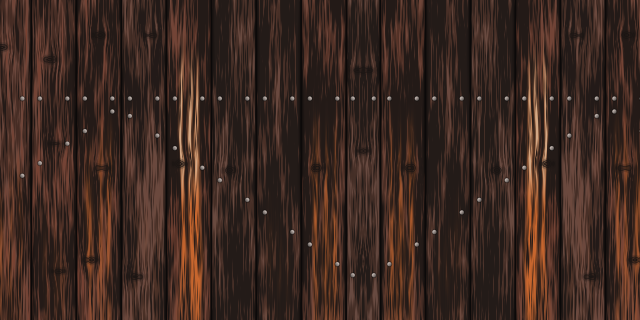
Give the GLSL for this texture, as a Shadertoy shader.

```glsl
const float MIRROR_X = 1.1354;      // symmetry axis, in canvas heights
const float CENTRE_HALF = 0.0534;   // half width of the middle plank
const float PITCH = 0.1406;         // width of the other planks
const float SEAM_HALF = 0.0030;
const float NAIL_RADIUS = 0.0066;
const float NAIL_ROW_Y = 0.692;
const float ZIGZAG_PEAK_X = 0.767;  // highest point of the slanted nail line
const float ZIGZAG_PEAK_Y = 0.664;
const float ZIGZAG_SLOPE = 0.714;
const float KNOT_ROWS = 3.0;
const float KNOT_CHANCE = 0.55;
const float STREAK_WIDTH = 0.0105;

// Strength of the worn orange streaks, from the middle plank outwards
const float WEAR[9] = float[9](0.0, 0.7, 0.08, 0.0, 1.0, 0.08, 0.5, 0.12, 0.35);

const vec3 CHAR = vec3(0.135, 0.105, 0.095);
const vec3 BROWN = vec3(0.265, 0.182, 0.152);
const vec3 LIGHT = vec3(0.40, 0.295, 0.26);
const vec3 RUST = vec3(0.49, 0.25, 0.175);
const vec3 AMBER = vec3(0.78, 0.40, 0.18);
const vec3 PALE = vec3(0.83, 0.66, 0.52);
const vec3 SEAM = vec3(0.045, 0.036, 0.034);
const vec3 STEEL = vec3(0.66, 0.62, 0.60);

vec2 hash22(vec2 p) {
    p = vec2(dot(p, vec2(127.1, 311.7)), dot(p, vec2(269.5, 183.3)));
    return fract(sin(p) * 43758.5);
}

// Distance to the nearest scattered point
float cellular(vec2 p) {
    vec2 cell = floor(p);
    float nearest = 2.0;
    for (int j = -1; j <= 1; j++)
    for (int i = -1; i <= 1; i++) {
        vec2 c = cell + vec2(i, j);
        nearest = min(nearest, length(c + hash22(c) - p));
    }
    return nearest;
}

// Adds one nail head with a dark rim and a lit upper side
vec3 drawNail(vec3 color, vec2 d, float radius, float px) {
    float r = length(d);
    color *= 1.0 - 0.6 * (1.0 - smoothstep(radius * 0.8, radius * 1.7, r));
    float lit = 0.9 + 0.25 * clamp((d.y - d.x) / radius, -1.0, 1.0);
    return mix(color, STEEL * lit, 1.0 - smoothstep(radius - px, radius + px, r));
}

void mainImage(out vec4 fragColor, in vec2 fragCoord) {
    vec2 p = fragCoord / iResolution.xy * vec2(2.0, 1.0);
    float px = 0.75 / iResolution.y;

    // Planks, counted outwards from the axis
    float u = abs(p.x - MIRROR_X), y = p.y;
    float id = max(0.0, floor((u - CENTRE_HALF) / PITCH) + 1.0);
    bool middle = id < 0.5;
    float start = middle ? -CENTRE_HALF : CENTRE_HALF + (id - 1.0) * PITCH;
    float width = middle ? 2.0 * CENTRE_HALF : PITCH;
    float edge = min(u - start, start + width - u);
    float wear = WEAR[int(min(id, 8.0))];
    vec2 seed = hash22(vec2(id, 5.0));

    // Knots push the grain sideways
    float row = floor(y * KNOT_ROWS);
    vec2 h = hash22(vec2(id + 3.0, row + 11.0));
    vec2 knot = vec2(start + width * (0.3 + 0.4 * h.x), (row + 0.3 + 0.4 * h.y) / KNOT_ROWS);
    float present = step(hash22(vec2(row + 2.0, id)).x, KNOT_CHANCE);
    vec2 k = vec2(u, y) - knot;
    float bend = present * exp(-dot(k * vec2(34.0, 28.0), k * vec2(34.0, 28.0)));
    float sway = 0.002 * sin(y * 7.0 + seed.x * 6.3) + 0.0008 * sin(y * 23.0 + seed.y * 6.3);
    vec2 g = vec2(u + sway - k.x * bend * 0.5, y);

    // Fibres at three scales and fine growth lines
    vec2 shift = floor(seed * 90.0);
    float fine = cellular(g * vec2(175.0, 10.0) + shift);
    float mid = cellular(g * vec2(75.0, 3.5) + shift.yx);
    float broad = cellular(g * vec2(15.0, 2.4) + shift);
    float arch = 1.4 * sin(y * 4.0 + seed.y * 6.3) * sin((g.x - start) / width * 3.14);
    float rings = sin(g.x * 560.0 + arch * 6.0 + 2.0 * sin(g.x * 43.0 + shift.x));
    float grain = 0.38 * fine + 0.24 * mid + 0.38 * broad;
    float tone = 0.51 + (grain - 0.5) * 1.75 + 0.08 * rings + 0.2 * (seed.x - 0.5);
    tone += 0.06 * sin(y * 5.0 + seed.y * 6.3 + u * 9.0) + 0.07 * smoothstep(0.5, 1.0, u);
    tone -= 0.10 * (1.0 - smoothstep(0.1, 0.4, abs(u - 0.35))) * (1.0 - 0.6 * wear);

    vec3 color = mix(CHAR, BROWN, smoothstep(0.24, 0.46, tone));
    color = mix(color, LIGHT, smoothstep(0.5, 0.78, tone));

    // Red wood, stronger towards the far side
    float red = 0.1 + 0.42 * smoothstep(0.55, 1.05, u) + 0.32 * wear;
    color = mix(color, RUST, red * smoothstep(0.45, 0.8, 0.35 * mid + 0.35 * fine + 0.4 * broad));
    color *= mix(vec3(1.0), vec3(1.06, 0.93, 0.89), red);

    // Worn streaks: amber low down, bleached higher up
    float heat = 0.0, bleach = 0.0;
    for (int i = 0; i < 3; i++) {
        vec2 s = hash22(vec2(id * 3.0 + float(i), 7.0));
        float x = start + width * (0.22 + 0.2 * float(i) + 0.1 * s.x);
        x += 0.003 * sin(y * 9.0 + s.y * 6.3);
        float top = 0.46 + 0.5 * wear - 0.12 * s.y;
        float span = smoothstep(-0.25, 0.2, y) * (1.0 - smoothstep(top - 0.3, top, y));
        float w = STREAK_WIDTH * (0.55 + 0.25 * sin(y * 6.0 + s.x * 6.3) + 0.4 * (1.0 - y));
        float d = (g.x - x) / w;
        heat += wear * span * exp(-d * d) * (0.6 + 0.4 * s.x);
        bleach += span * exp(-2.0 * d * d) * smoothstep(0.7, 1.0, wear) * smoothstep(0.32, 0.55, y);
    }
    float broken = smoothstep(0.1, 0.6, 0.5 * fine + 0.5 * mid);
    color = mix(color, AMBER, clamp(heat * broken * 1.4, 0.0, 1.0));
    color = mix(color, PALE, clamp(bleach * broken * 1.6, 0.0, 1.0));

    // Dark knot hearts with rings
    float r = length(k / vec2(0.026, 0.012)) + 0.9 * (mid - 0.5);
    float heart = present * (1.0 - smoothstep(0.3, 1.5, r));
    color = mix(color, CHAR * 0.75, heart * (0.75 + 0.2 * sin(r * 12.0)));

    // Scorched plank edges and seams
    color *= mix(0.7, 1.0, smoothstep(0.0, 0.011, edge + 0.008 * (mid - 0.5)));
    color = mix(SEAM, color, smoothstep(SEAM_HALF - px, SEAM_HALF + px, edge));

    // Two nails per plank in the level row and two on the zigzag
    for (int i = 0; i < 2; i++) {
        float x = start + width * (0.2 + 0.61 * float(i));
        float slantY = ZIGZAG_PEAK_Y - ZIGZAG_SLOPE * abs(x - ZIGZAG_PEAK_X);
        color = drawNail(color, vec2(u - x, y - NAIL_ROW_Y), NAIL_RADIUS, px);
        color = drawNail(color, vec2(u - x, y - slantY), NAIL_RADIUS, px);
    }
    fragColor = vec4(color, 1.0);
}
```
